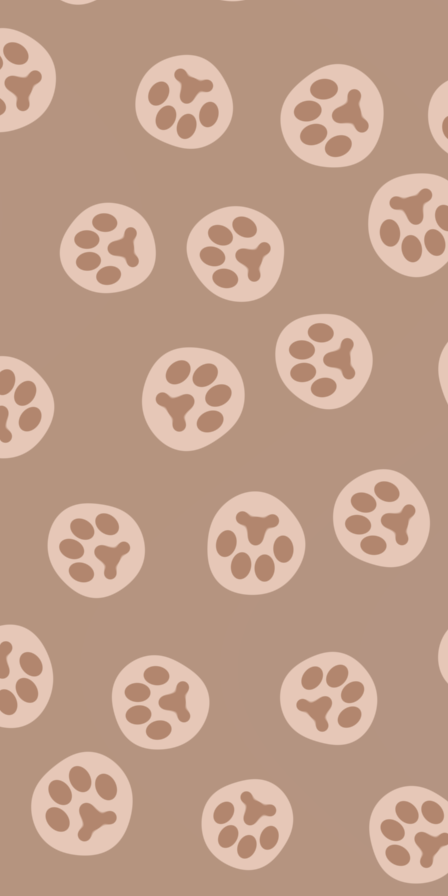
A Shadertoy shader for this pattern:

```glsl
// Scattered pale pebbles, each with a turned paw print, on a warm taupe ground.

const vec3 GROUND = vec3(0.706, 0.580, 0.510);
const vec3 GROUND_TINT = vec3(0.004, 0.000, -0.012); // faint warm drift
const vec3 PEBBLE = vec3(0.900, 0.782, 0.718);
const vec3 PAW = vec3(0.698, 0.525, 0.430);

// Lengths are in canvas widths
const vec2 CELL = vec2(0.335, 0.325);
const vec2 JITTER = vec2(0.045, 0.060);
const float RADIUS = 0.108;
const float RADIUS_VARIATION = 0.007;
const float EDGE_SOFTNESS = 0.0022;

// Paw proportions, in pebble radii
const vec2 TOE_SIZE = vec2(0.200, 0.270);
const vec2 INNER_TOE = vec2(0.235, 0.450);
const vec2 OUTER_TOE = vec2(0.570, 0.040);
const float PAD_BLEND = 0.18;

const float TAU = 6.2831853;

vec3 hash3(vec2 p) {
    vec3 q = fract(vec3(p.xyx) * vec3(0.1031, 0.1030, 0.0973) + 0.317);
    q += dot(q, q.yxz + 33.33);
    return fract((q.xxy + q.yzz) * q.zyx);
}

mat2 rotation(float a) {
    float c = cos(a), s = sin(a);
    return mat2(c, s, -s, c);
}

float smoothMin(float a, float b, float k) {
    float h = max(k - abs(a - b), 0.0) / k;
    return min(a, b) - 0.25 * h * h * k;
}

float circle(vec2 p, vec2 center, float r) {
    return length(p - center) - r;
}

// Approximate signed distance to an ellipse
float ellipse(vec2 p, vec2 size) {
    float k = length(p / size);
    return k * (k - 1.0) / max(length(p / (size * size)), 0.001);
}

// Three-lobed pad and four toes, mirrored about x = 0
float pawDistance(vec2 p) {
    p.x = abs(p.x);
    float pad = circle(p, vec2(0.0, -0.36), 0.19);
    pad = smoothMin(pad, circle(p, vec2(0.30, -0.50), 0.13), PAD_BLEND);
    pad = smoothMin(pad, circle(p, vec2(0.0, -0.12), 0.14), PAD_BLEND);
    float inner = ellipse(rotation(0.08) * (p - INNER_TOE), TOE_SIZE);
    float outer = ellipse(rotation(0.16) * (p - OUTER_TOE), TOE_SIZE);
    return min(pad, min(inner, outer));
}

// Round outline with a slow uneven wobble
float pebbleDistance(vec2 p, vec3 seed) {
    float a = atan(p.y, p.x);
    vec3 phase = TAU * seed;
    float wobble = 0.030 * sin(2.0 * a + phase.x)
                 + 0.027 * sin(3.0 * a + phase.y)
                 + 0.010 * sin(5.0 * a + phase.z);
    return length(p) - 1.0 - wobble;
}

float coverage(float d, float edge) {
    return 1.0 - smoothstep(-edge, edge, d);
}

void mainImage(out vec4 fragColor, in vec2 fragCoord) {
    vec2 uv = fragCoord / iResolution.x;
    float edge = max(EDGE_SOFTNESS, 0.75 / iResolution.x);

    // Ground with a barely visible drift
    float drift = 0.5 + 0.5 * sin(2.3 * uv.x + 1.0 + sin(3.1 * uv.y));
    vec3 color = GROUND + GROUND_TINT * drift;

    // Nearby cells of a staggered, jittered grid
    float baseRow = floor(uv.y / CELL.y);
    for (int j = -1; j <= 1; j++) {
        float row = baseRow + float(j);
        float stagger = 0.5 * mod(row, 2.0) + 0.15;
        float baseColumn = floor(uv.x / CELL.x - stagger);
        for (int i = -1; i <= 1; i++) {
            vec2 id = vec2(baseColumn + float(i), row);
            vec3 place = hash3(id + 17.0);
            vec3 shape = hash3(id + 71.0);

            vec2 center = (id + 0.5 + vec2(stagger, 0.0)) * CELL;
            center += (2.0 * place.xy - 1.0) * JITTER;
            float radius = RADIUS + RADIUS_VARIATION * (2.0 * shape.x - 1.0);
            vec2 p = (uv - center) / radius;
            float soft = edge / radius;

            color = mix(color, PEBBLE, coverage(pebbleDistance(p, shape), soft));
            vec2 q = rotation(TAU * place.z) * p;
            color = mix(color, PAW, coverage(pawDistance(q), soft));
        }
    }
    fragColor = vec4(color, 1.0);
}
```
